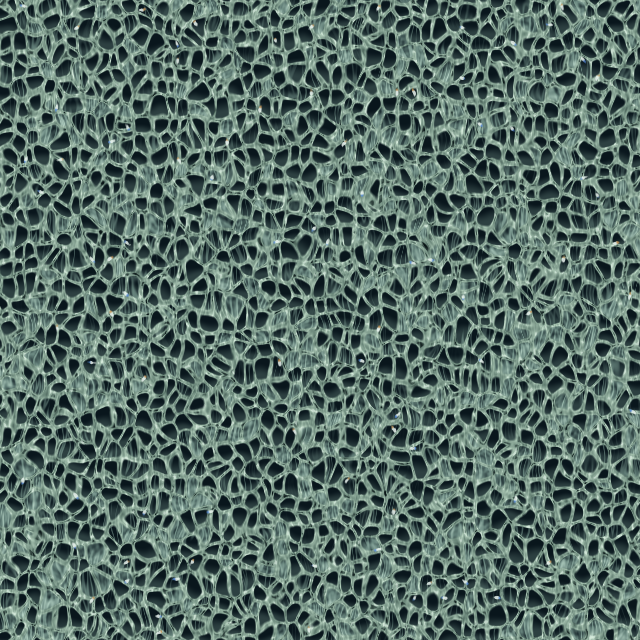
Reproduce this texture procedurally as a WebGL 1 fragment shader.

```glsl
precision highp float;
uniform vec2 u_resolution;

const vec2 PORE_COUNT = vec2(47.0, 39.0);
const float PORE_JITTER = 0.88;
const float CORNER_SHARPNESS = 17.0;
const float WARP = 0.38;
const float WALL_WIDTH = 0.085;
const float WALL_VARIATION = 0.10;
const float MEMBRANE_SHARE = 0.17;
const float PINHOLE_SCALE = 2.1;
const float WALL_TONE = 0.66;
const vec2 STRAND_SCALE = vec2(3.6, 1.1);
const vec2 GRAIN_SCALE = vec2(4.6, 3.4);
const float GLINT_COUNT = 38.0;
const float GLINT_SHARE = 0.07;
const vec3 ABYSS = vec3(0.035, 0.08, 0.085);
const vec3 GLASS = vec3(0.41, 0.52, 0.47);
const vec3 PALE = vec3(0.70, 0.81, 0.735);
const vec3 SLATE_TINT = vec3(0.0, 0.005, 0.025);
const vec3 GLINT_WHITE = vec3(0.93, 0.97, 0.95);
const vec3 GLINT_BLUE = vec3(0.35, 0.55, 0.85);
const vec3 GLINT_AMBER = vec3(0.80, 0.60, 0.35);

struct Cell {
  float edge;
  vec2 toSeed;
  vec2 random;
};

vec2 hash2(vec2 p) {
  vec3 q = fract(vec3(p.xyx) * vec3(0.1031, 0.1030, 0.0973));
  q += dot(q, q.yzx + 33.33);
  return fract((q.xx + q.yz) * q.zy);
}

float gradientDot(vec2 corner, vec2 offset) {
  float angle = 6.2832 * hash2(corner).x;
  return dot(vec2(cos(angle), sin(angle)), offset);
}

// Gradient noise, roughly -1 to 1
float noise(vec2 p) {
  vec2 i = floor(p), f = fract(p);
  vec2 u = f * f * f * (f * (f * 6.0 - 15.0) + 10.0);
  vec2 e = vec2(1.0, 0.0);
  float low = mix(gradientDot(i, f), gradientDot(i + e, f - e), u.x);
  float high = mix(gradientDot(i + e.yx, f - e.yx), gradientDot(i + 1.0, f - 1.0), u.x);
  return 1.5 * mix(low, high, u.y);
}

float ridge(vec2 p) {
  return 1.0 - smoothstep(0.0, 0.32, abs(noise(p)));
}

vec2 seedOf(vec2 id) {
  return 0.5 + PORE_JITTER * (hash2(id) - 0.5);
}

// Voronoi cell with a rounded distance to its border
Cell foam(vec2 p) {
  vec2 base = floor(p), f = fract(p);
  vec2 nearest = vec2(0.0), toSeed = vec2(8.0);
  for (int y = -1; y <= 1; y++) {
    for (int x = -1; x <= 1; x++) {
      vec2 g = vec2(float(x), float(y));
      vec2 r = g + seedOf(base + g) - f;
      if (dot(r, r) < dot(toSeed, toSeed)) {
        toSeed = r;
        nearest = g;
      }
    }
  }
  float sum = 0.0;
  for (int y = -2; y <= 2; y++) {
    for (int x = -2; x <= 2; x++) {
      vec2 g = nearest + vec2(float(x), float(y));
      vec2 r = g + seedOf(base + g) - f;
      vec2 across = r - toSeed;
      if (dot(across, across) > 0.0001) {
        sum += exp(-CORNER_SHARPNESS * dot(0.5 * (toSeed + r), normalize(across)));
      }
    }
  }
  return Cell(-log(sum) / CORNER_SHARPNESS, toSeed, hash2(base + nearest + 71.0));
}

vec3 glassRamp(float tone) {
  vec3 dark = mix(ABYSS, GLASS, clamp(tone * 2.0, 0.0, 1.0));
  return mix(dark, PALE, clamp(tone * 2.0 - 1.0, 0.0, 1.25));
}

void main() {
  float side = min(u_resolution.x, u_resolution.y);
  vec2 uv = gl_FragCoord.xy / side;
  vec2 p = uv * PORE_COUNT;
  p += WARP * vec2(noise(p * 0.55 + 13.0), noise(p * 0.55 + 47.0));
  float soft = 0.03 + 0.45 * PORE_COUNT.x / side;

  // Texture shared by walls and membranes
  float strand = ridge(p * STRAND_SCALE + 5.0);
  float grain = noise(p * GRAIN_SCALE + 91.0);
  float facet = noise(p * vec2(1.9, 1.5) + 29.0);
  float patchiness = noise(uv * vec2(19.0, 9.0) + 3.0);

  // Walls, with small hollows where they are thick
  Cell pore = foam(p);
  float width = WALL_WIDTH + WALL_VARIATION * (pore.random.x + 0.5 * patchiness + 0.35 * facet);
  float inside = pore.edge - width;
  float opening = smoothstep(-soft, soft, inside);
  Cell pinhole = foam(p * PINHOLE_SCALE + 200.0);
  float hollow = smoothstep(0.10, 0.28, pinhole.edge) * step(0.5, pinhole.random.x);
  float rim = exp(-pow((inside + 0.05) / 0.05, 2.0));
  float wall = WALL_TONE + 0.26 * grain + 0.22 * facet + 0.16 * (strand - 0.4);
  wall += 0.10 * rim - 0.38 * hollow * (1.0 - rim);

  // Pore floors, black above and slate below, some veiled
  float depth = mix(0.0, 0.19, smoothstep(-0.20, 0.42, pore.toSeed.y));
  float membrane = step(1.0 - MEMBRANE_SHARE, pore.random.y);
  float filament = ridge(p * vec2(3.0, 0.45) + 150.0) * smoothstep(0.45, 0.75, pore.random.y);
  depth += membrane * (0.30 + 0.22 * facet + 0.18 * grain) + 0.30 * filament;
  vec3 color = mix(glassRamp(depth) + SLATE_TINT, glassRamp(wall), opening < 1.0 ? 1.0 - opening : 0.0);

  // Scattered glass glints with coloured fringes
  vec2 glintCell = floor(uv * GLINT_COUNT);
  vec2 chance = hash2(glintCell + 311.0);
  vec2 q = fract(uv * GLINT_COUNT) - 0.35 - 0.3 * hash2(glintCell + 17.0);
  float angle = 6.2832 * chance.y;
  q = vec2(q.x * cos(angle) - q.y * sin(angle), q.x * sin(angle) + q.y * cos(angle));
  float shape = length(q * vec2(1.0, 2.2)) + 0.10 * grain;
  float glint = (1.0 - smoothstep(0.10, 0.28, shape)) * step(chance.x, GLINT_SHARE);
  vec3 fringe = mix(GLINT_BLUE, GLINT_AMBER, step(0.6, chance.y));
  color = mix(color, mix(GLINT_WHITE, fringe, smoothstep(0.02, 0.16, q.x)), 0.85 * glint);

  // Tiny pale sparks on the walls
  float spark = smoothstep(0.45, 0.80, grain + 0.35 * facet) * (1.0 - opening);
  gl_FragColor = vec4(mix(color, GLINT_WHITE, 0.40 * spark), 1.0);
}
```
